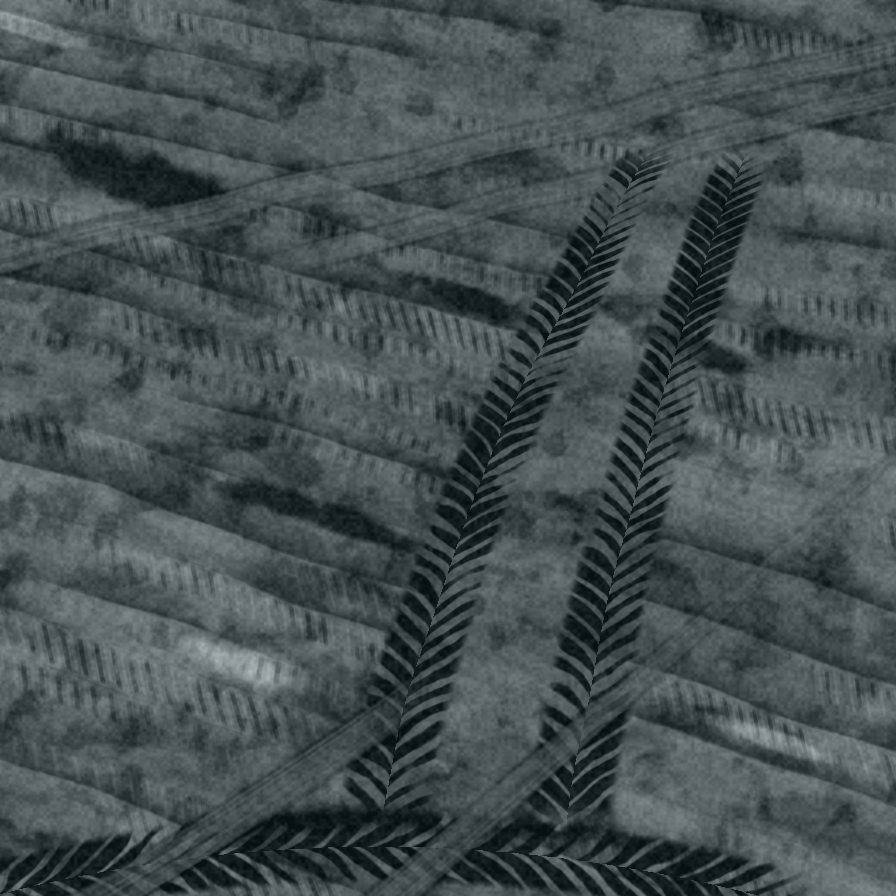
A three.js fragment shader for this texture:

```glsl
// Muddy ground crossed by tyre tracks: lug treads, dragged furrows and smooth ruts
#define GROUND_TONE 0.375
#define DARK_TONE 0.045
#define TINT vec3(0.0, 0.038, 0.040)
#define FURROWS 22
#define GRAIN 0.085
#define TREAD_DARK 0.92
#define FURROW_DARK 0.62

varying vec2 vUv;

float hash(vec2 p) {
  vec3 q = fract(vec3(p.xyx) * 0.1031);
  q += dot(q, q.yzx + 33.33);
  return fract((q.x + q.y) * q.z);
}

float noise(vec2 p) {
  vec2 i = floor(p), f = fract(p);
  f = f * f * (3.0 - 2.0 * f);
  return mix(mix(hash(i), hash(i + vec2(1, 0)), f.x),
             mix(hash(i + vec2(0, 1)), hash(i + vec2(1, 1)), f.x), f.y);
}

float fbm(vec2 p) {
  float sum = 0.0, amp = 0.52;
  for (int i = 0; i < 5; i++) {
    sum += amp * noise(p);
    p = mat2(1.6, 1.2, -1.2, 1.6) * p + 7.3;
    amp *= 0.5;
  }
  return sum;
}

// 1 inside the interval a..b, with soft ends
float window(float x, float a, float b, float soft) {
  return smoothstep(a - soft, a + soft, x) * (1.0 - smoothstep(b - soft, b + soft, x));
}

// Staggered chevron lugs; side runs -1..1 across, phase counts lugs along
float tread(float side, float phase, float wear) {
  float bend = phase - 1.5 * pow(abs(side), 0.8) + 0.45 * step(0.0, side);
  float bar = abs(fract(bend) - 0.5);
  float thick = 0.10 + 0.30 * wear;
  return (1.0 - smoothstep(thick - 0.09, thick + 0.09, bar))
       * (1.0 - smoothstep(0.80, 1.08, abs(side)));
}

// Ragged elongated patch lying along the furrows
float patchAt(vec2 p, vec2 centre, vec2 radius, float rough) {
  vec2 q = p - centre;
  q.y += 0.32 * q.x;
  q /= radius;
  return smoothstep(0.25, 0.75, exp(-dot(q, q)) * (0.35 + 1.3 * rough));
}

// Dragged furrows: dark band with a crisp lower lip and a row of lug prints
float furrows(float x, float v, float rough, out float glint) {
  float dark = 0.0;
  glint = 0.0;
  for (int i = 0; i < FURROWS; i++) {
    float id = float(i);
    float r1 = hash(vec2(id, 3.7)), r2 = hash(vec2(id, 9.1));
    float v0 = 1.18 * pow((id + 0.2 + 0.6 * r1) / float(FURROWS), 0.8);
    float d = v - v0;
    float size = mix(0.032, 0.016, v0) * (0.6 + 0.8 * r2);
    float here = smoothstep(0.36, 0.68, noise(vec2(x * 3.5 + 17.0 * r1, id * 5.3)));
    float band = smoothstep(-0.003, 0.002, d) * exp(-max(d, 0.0) / size);
    dark = max(dark, band * here * smoothstep(0.22, 0.65, rough + 0.25 * band));
    float rim = exp(-pow(d / 0.0018, 2.0));
    dark = max(dark, rim * (0.2 + 0.5 * here) * smoothstep(0.3, 0.6, rough));
    float lugs = abs(fract(x / mix(0.022, 0.014, v0) + d * 38.0 * (r2 - 0.4)) - 0.5);
    float row = window(d, -1.3 * size, -0.15 * size, 0.004)
              * smoothstep(0.40, 0.62, noise(vec2(x * 4.0 + 31.0 * r2, id * 2.9)));
    dark = max(dark, 0.75 * row * (1.0 - smoothstep(0.07, 0.23, lugs)) * smoothstep(0.3, 0.6, rough));
    glint += row * smoothstep(0.32, 0.46, lugs) * 0.3;
  }
  return dark;
}

// Smooth rut with fine lines running along it
float rut(float tone, float d, float along, float halfWidth, float level, float shown) {
  float lines = noise(vec2(along * 9.0, d * 330.0)) - 0.5;
  float edge = exp(-pow((abs(d) - halfWidth) / 0.003, 2.0));
  float mask = (1.0 - smoothstep(halfWidth - 0.004, halfWidth + 0.004, abs(d))) * shown;
  return mix(tone, level + 0.13 * lines, mask * 0.72) - 0.09 * edge * shown;
}

void main() {
  vec2 p = vUv;
  float rough = fbm(p * 34.0), broad = fbm(p * vec2(5.0, 8.0) + 4.0);
  vec2 w = p + 0.012 * (vec2(noise(p * 9.0), noise(p * 9.0 + 40.0)) - 0.5);
  float v = w.y + w.x * (0.42 - 0.2 * w.y - 0.06 * w.x);

  // Mottled ground with streaks
  float streak = fbm(vec2(p.x * 5.0, v * 42.0));
  float tone = GROUND_TONE + 0.20 * (broad - 0.5) + 0.20 * (streak - 0.5);
  tone -= 0.12 * smoothstep(0.54, 0.74, fbm(p * vec2(15.0, 21.0) + 11.0));
  tone -= 0.10 * smoothstep(0.55, 0.72, rough);

  // Centre lines of the two main tracks, and the calmer strip between them
  float leftX = 0.412 + p.y * (0.156 + 0.263 * p.y);
  float rightX = 0.626 + p.y * (0.099 + 0.183 * p.y);
  float calm = window(p.x, leftX, rightX, 0.02) * window(p.y, 0.08, 0.82, 0.03);
  float glint;
  float dark = furrows(w.x, v, rough, glint) * (1.0 - 0.8 * calm);
  tone = mix(tone, DARK_TONE, dark * FURROW_DARK) + 0.16 * glint * (1.0 - calm);

  // Churned dark patches and wet pale ones
  float churn = patchAt(p, vec2(0.15, 0.80), vec2(0.12, 0.035), rough);
  churn = max(churn, patchAt(p, vec2(0.51, 0.67), vec2(0.09, 0.018), rough));
  churn = max(churn, patchAt(p, vec2(0.36, 0.425), vec2(0.17, 0.018), rough));
  churn = max(churn, patchAt(p, vec2(0.78, 0.61), vec2(0.06, 0.02), rough));
  tone = mix(tone, DARK_TONE, 0.8 * churn);
  float wet = patchAt(p, vec2(0.28, 0.26), vec2(0.08, 0.025), rough)
            + patchAt(p, vec2(0.03, 0.97), vec2(0.09, 0.012), rough)
            + patchAt(p, vec2(0.86, 0.175), vec2(0.08, 0.012), rough);
  tone += 0.17 * wet;

  // Ruts crossing the far ground
  tone = rut(tone, w.y - 0.71 - 0.235 * w.x, p.x, 0.016, 0.32, 0.75);
  tone = rut(tone, w.y - 0.616 - 0.28 * w.x, p.x, 0.014, 0.33, 0.7 * smoothstep(0.2, 0.4, p.x));

  // Main treads, shrinking with distance
  float phase = -log(1.0 - 0.7 * p.y) / 0.0195 + 0.5 * noise(p * 25.0);
  float halfWidth = mix(0.054, 0.026, p.y);
  float wear = smoothstep(0.2, 0.75, fbm(p * 17.0 + 3.0));
  float reach = window(p.y, 0.09, 0.82, 0.02);
  float sideL = (w.x - leftX) / halfWidth, sideR = (w.x - rightX) / halfWidth;
  float lugs = max(tread(sideL, phase, wear), tread(sideR, phase + 0.4, wear)) * reach;
  float bed = max(1.0 - smoothstep(0.7, 1.1, abs(sideL)), 1.0 - smoothstep(0.7, 1.1, abs(sideR)));
  tone = mix(tone, 0.27, 0.45 * bed * reach);
  tone = mix(tone, DARK_TONE, lugs * TREAD_DARK * smoothstep(0.1, 0.5, wear + 0.2));

  // Near tread sweeping along the bottom
  float arc = p.y - 0.065 + 0.3 * (p.x - 0.42) * (p.x - 0.42);
  float nearLugs = tread((arc + 0.01) / 0.04, p.x / 0.034 + 0.4 * noise(p * 25.0), wear);
  tone = mix(tone, DARK_TONE, nearLugs * TREAD_DARK * window(p.x, -0.1, 0.88, 0.03));
  float lip = exp(-pow((arc - 0.022) / 0.014, 2.0)) * window(p.x, 0.22, 0.72, 0.08);
  tone = mix(tone, DARK_TONE, lip * smoothstep(0.25, 0.6, rough));

  // Smooth ruts curving over the near ground
  float runL = p.x - 0.12;
  tone = rut(tone, (p.y - runL * (0.58 + 0.2 * runL)) * 0.84, p.x, 0.021, 0.26,
             1.0 - smoothstep(0.40, 0.50, p.x));
  tone = rut(tone, (p.y - 0.88 * (p.x - 0.44)) * 0.75, p.x, mix(0.034, 0.006, p.x), 0.27,
             1.0 - 0.6 * smoothstep(0.6, 0.85, p.x));

  // Fine grain
  tone += GRAIN * (noise(p * 260.0) - 0.5) + 0.6 * GRAIN * (noise(p * 120.0) - 0.5);
  gl_FragColor = vec4(clamp(vec3(max(tone, 0.025)) + TINT, 0.0, 1.0), 1.0);
}
```
